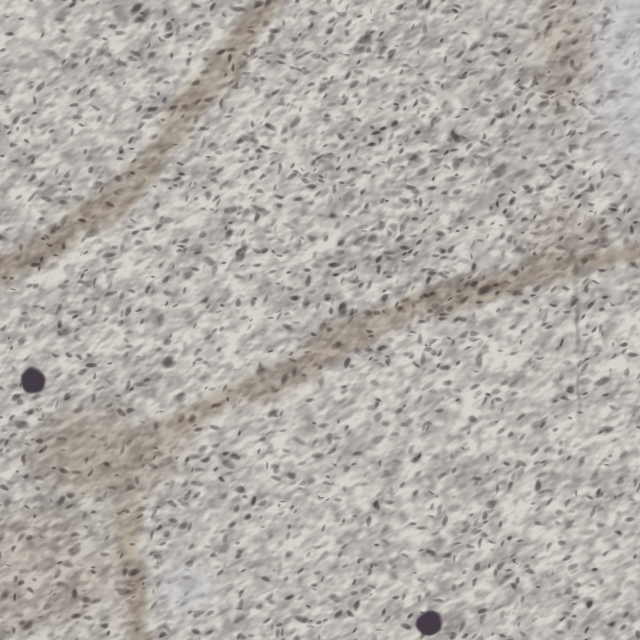
Write a three.js fragment shader that draws this texture.

```glsl
// Weathered pale stone with slanted grain, dark pits and brown stained veins.
varying vec2 vUv;

#define GRAIN_ANGLE 0.50
#define GRAIN_SCALE vec2(68.0, 125.0)
#define GRAIN_CONTRAST 0.72
#define BASE_TONE 0.87
#define PIT_CELLS 72.0
#define PIT_DEPTH 0.58
#define VEIN_WIDTH 0.030
#define LIGHT_STONE vec3(0.80, 0.79, 0.765)
#define DARK_STONE vec3(0.30, 0.265, 0.275)
#define VEIN_TINT vec3(0.84, 0.80, 0.76)
#define HOLE_COLOR vec3(0.27, 0.235, 0.28)

float hash(vec2 p) {
  return fract(sin(dot(p, vec2(127.1, 311.7))) * 43758.5453);
}

float noise(vec2 p) {
  vec2 i = floor(p), f = fract(p);
  f = f * f * (3.0 - 2.0 * f);
  return mix(mix(hash(i), hash(i + vec2(1.0, 0.0)), f.x),
             mix(hash(i + vec2(0.0, 1.0)), hash(i + vec2(1.0, 1.0)), f.x), f.y);
}

float fbm(vec2 p) {
  float sum = 0.0, amp = 0.5;
  for (int i = 0; i < 4; i++) {
    sum += amp * noise(p);
    p = p * 2.03 + 17.3;
    amp *= 0.5;
  }
  return sum / 0.9375;
}

vec2 rotate(vec2 p, float a) {
  float c = cos(a), s = sin(a);
  return vec2(c * p.x + s * p.y, c * p.y - s * p.x);
}

float segment(vec2 p, vec2 a, vec2 b) {
  vec2 ab = b - a;
  return length(p - a - ab * clamp(dot(p - a, ab) / dot(ab, ab), 0.0, 1.0));
}

float blob(vec2 p, vec2 center, vec2 size) {
  return 1.0 - smoothstep(0.4, 1.2, length((p - center) / size));
}

// Scattered soft ellipses, one per grid cell at most
float pits(vec2 p, float cells, float density, float radius, float seed) {
  vec2 g = p * cells, id = floor(g);
  float depth = 0.0;
  for (int y = -1; y <= 1; y++) {
    for (int x = -1; x <= 1; x++) {
      vec2 cell = id + vec2(float(x), float(y));
      vec2 key = cell + seed;
      vec2 jitter = vec2(hash(key + 3.1), hash(key + 7.7));
      vec2 d = rotate(g - cell - jitter, (hash(key + 11.3) - 0.5) * 1.9);
      float size = radius * mix(0.6, 1.3, hash(key + 19.9));
      float r = length(d * vec2(0.65, 1.25)) / size;
      float present = step(hash(key), density);
      float strength = mix(0.35, 1.0, hash(key + 23.7));
      depth = max(depth, present * strength * (1.0 - smoothstep(0.35, 1.25, r)));
    }
  }
  return depth;
}

// Brown seams with ragged edges, plus broad stains
float veins(vec2 p) {
  vec2 w = p + 0.045 * (vec2(fbm(p * 14.0), fbm(p * 14.0 + 41.0)) - 0.5);
  float upper = min(segment(w, vec2(-0.02, 0.56), vec2(0.17, 0.67)),
                    segment(w, vec2(0.17, 0.67), vec2(0.28, 0.81)));
  upper = min(upper, segment(w, vec2(0.28, 0.81), vec2(0.43, 1.0)));
  float lower = min(segment(w, vec2(0.16, 0.28), vec2(0.37, 0.38)),
                    segment(w, vec2(0.37, 0.38), vec2(0.60, 0.50)));
  lower = min(lower, segment(w, vec2(0.60, 0.50), vec2(0.90, 0.59)));
  lower = min(lower, segment(w, vec2(0.90, 0.59), vec2(1.02, 0.60)) + 0.008);
  lower = min(lower, segment(w, vec2(0.19, 0.27), vec2(0.21, -0.02)) + 0.004);
  float seam = 1.0 - smoothstep(0.35, 1.15, min(upper, lower) / VEIN_WIDTH);
  float stain = blob(w, vec2(0.16, 0.29), vec2(0.13, 0.09));
  stain = max(stain, 0.5 * blob(w, vec2(0.06, 0.10), vec2(0.20, 0.13)));
  stain = max(stain, 0.65 * blob(w, vec2(0.88, 0.92), vec2(0.06, 0.11)));
  stain = max(stain, 0.6 * blob(w, vec2(0.89, 0.62), vec2(0.08, 0.07)));
  return max(seam, stain) * mix(0.65, 1.1, fbm(p * 20.0));
}

void main() {
  vec2 p = vUv;
  vec2 q = rotate(p, GRAIN_ANGLE);
  vec2 bent = q + 0.007 * (vec2(noise(q * 65.0), noise(q * 65.0 + 31.0)) - 0.5);

  // Slanted grain over soft mottling
  float grain = 0.62 * noise(bent * GRAIN_SCALE) + 0.38 * noise(q * GRAIN_SCALE * 1.8 + 9.0);
  float tone = BASE_TONE + GRAIN_CONTRAST * (grain - 0.5);
  tone += 0.20 * (noise(q * vec2(22.0, 34.0)) - 0.5) + 0.14 * (fbm(p * 5.0) - 0.5);

  // Pits crowd the upper middle and thin out elsewhere
  float crowd = blob(p, vec2(0.62, 0.73), vec2(0.42, 0.36));
  float density = 0.20 + 0.22 * crowd + 0.30 * (fbm(p * 7.0 + 5.0) - 0.3);
  float pit = pits(bent, PIT_CELLS, density, 0.34, 0.0);
  pit = max(pit, pits(bent, PIT_CELLS * 0.48, 0.13 + 0.14 * crowd, 0.23, 53.0));
  pit = max(pit, pits(bent, PIT_CELLS * 0.15, 0.13, 0.10, 97.0));
  float crack = segment(bent, rotate(vec2(0.90, 0.60), GRAIN_ANGLE), rotate(vec2(0.905, 0.34), GRAIN_ANGLE));
  pit = max(pit, 0.5 * (1.0 - smoothstep(0.001, 0.006, crack)) * noise(p * 30.0));
  tone = clamp(min(tone, 1.07) - PIT_DEPTH * pit, 0.08, 1.07);

  vec3 color = mix(DARK_STONE, LIGHT_STONE, tone);
  color *= mix(vec3(1.0), VEIN_TINT, veins(p));
  float cool = blob(p, vec2(0.99, 0.91), vec2(0.09, 0.22)) + blob(p, vec2(0.29, 0.08), vec2(0.05));
  color = mix(color, vec3(0.75, 0.75, 0.79), 0.38 * cool);

  // Two round drilled holes
  vec2 ragged = p + (bent - q) * 0.8;
  float hole = min(length(ragged - vec2(0.052, 0.405)), length(ragged - vec2(0.671, 0.026)));
  color = mix(color, HOLE_COLOR, 1.0 - smoothstep(0.016, 0.023, hole));
  gl_FragColor = vec4(color, 1.0);
}
```
